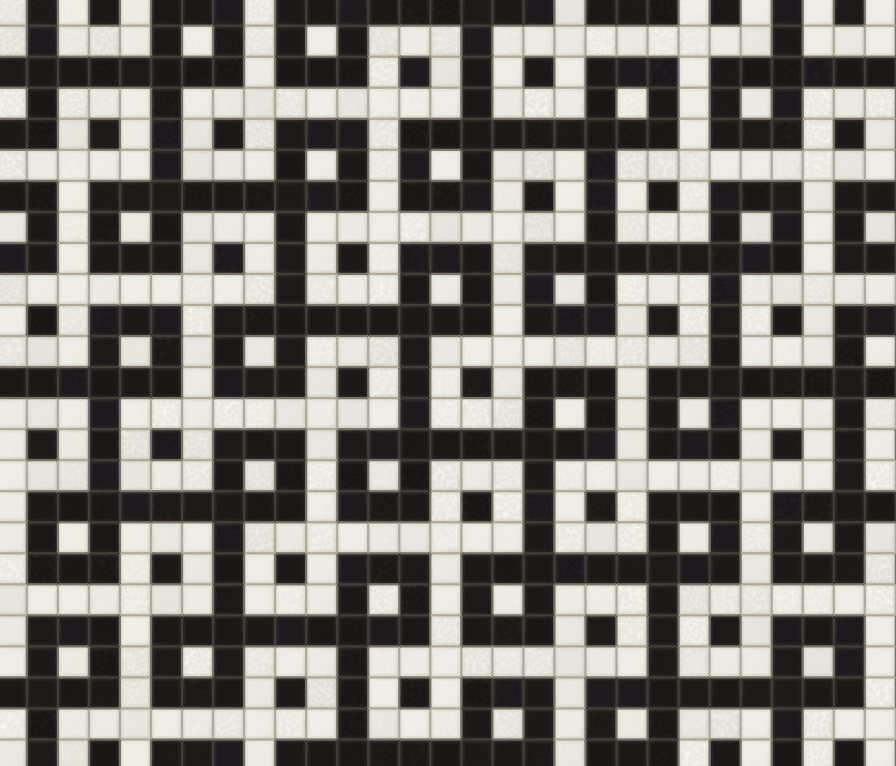
Reproduce this pattern procedurally as a WebGL 2 fragment shader.

```glsl
#version 300 es
precision highp float;
// Black and white mosaic tiles laid as interlocking pinwheel hooks with dots.

uniform vec2 u_resolution;
out vec4 outColor;

const float TILES_ACROSS = 28.87;
const vec2 TILE_OFFSET = vec2(0.135, 0.173);  // part of the first tile cut off, from top left
const int PERIOD = 24;                        // tiles per repeat along a row
const int ROW_PAIR_SHIFT = 14;                // sideways step of each pair of rows
const float GROUT_HALF = 0.036;
const float CORNER = 0.05;
const float BEVEL = 0.13;
const float GRAIN_SCALE = 7.0;

const vec3 LIGHT_FACE = vec3(0.935, 0.935, 0.905);
const vec3 LIGHT_EDGE = vec3(0.85, 0.84, 0.81);
const vec3 DARK_FACE = vec3(0.105, 0.088, 0.088);
const vec3 DARK_EDGE = vec3(0.23, 0.21, 0.195);
const vec3 LIGHT_GROUT = vec3(0.69, 0.66, 0.59);
const vec3 DARK_GROUT = vec3(0.26, 0.24, 0.215);

float hash(vec2 p) {
    vec3 q = fract(vec3(p.xyx) * 0.1031);
    q += dot(q, q.yzx + 33.33);
    return fract((q.x + q.y) * q.z);
}

// Distance to the nearest of one scattered point per cell.
float cellular(vec2 p) {
    vec2 base = floor(p);
    float nearest = 1.5;
    for (int y = -1; y <= 1; y++) {
        for (int x = -1; x <= 1; x++) {
            vec2 c = base + vec2(x, y);
            vec2 point = c + vec2(hash(c), hash(c + 57.0));
            nearest = min(nearest, distance(p, point));
        }
    }
    return nearest;
}

// 1 for a light tile. Marks sit at 1, 3 and 7 tiles either side of a centre;
// they are light on even rows and dark on odd rows.
float lightTile(vec2 cell) {
    ivec2 c = ivec2(cell);
    int odd = c.y & 1;
    int x = c.x + (PERIOD - ROW_PAIR_SHIFT) * (c.y >> 1) - 1 - 7 * odd;
    int d = abs((x + PERIOD / 2 + 10 * PERIOD) % PERIOD - PERIOD / 2);
    bool marked = d == 1 || d == 3 || d == 7;
    return marked != (odd == 1) ? 1.0 : 0.0;
}

float roundedBox(vec2 p, float halfSize, float radius) {
    vec2 q = abs(p) - halfSize + radius;
    return length(max(q, 0.0)) + min(max(q.x, q.y), 0.0) - radius;
}

void main() {
    // Tile coordinates, counted rightwards and downwards.
    float pixel = TILES_ACROSS / u_resolution.x;
    vec2 fromTop = vec2(gl_FragCoord.x, u_resolution.y - gl_FragCoord.y);
    vec2 p = fromTop * pixel + TILE_OFFSET;
    vec2 cell = floor(p);
    vec2 local = p - cell - 0.5;
    float isLight = lightTile(cell);
    float tone = hash(cell + 11.0);
    float rough = smoothstep(0.45, 1.0, hash(cell + 83.0));

    // Face with a soft bevel, heavier on the lower right of light tiles.
    float d = roundedBox(local, 0.5 - GROUT_HALF, CORNER);
    float bevel = smoothstep(-BEVEL, 0.0, d);
    float slope = dot(local, vec2(0.5));
    float lightShade = bevel * (0.6 + 0.6 * slope) + 0.25 * max(slope, 0.0) + 0.4 * tone * tone;
    vec3 lightFace = mix(LIGHT_FACE, LIGHT_EDGE, clamp(lightShade, 0.0, 1.0));
    float darkShade = bevel * (0.4 - 0.4 * slope) + 0.12 * tone;
    vec3 darkFace = mix(DARK_FACE, DARK_EDGE, clamp(darkShade, 0.0, 1.0));
    darkFace += vec3(0.0, -0.004, 0.012) * step(0.8, tone);
    vec3 face = mix(darkFace, lightFace, isLight);

    // Fine grain, stronger on the rougher tiles.
    float grain = cellular(p * GRAIN_SCALE) - 0.45;
    face += grain * mix(0.03, 0.06, isLight) * (0.2 + rough);

    // Grout takes its tone from the two tiles that meet there.
    vec2 side = abs(local.x) > abs(local.y) ? vec2(sign(local.x), 0.0) : vec2(0.0, sign(local.y));
    float share = 0.5 * (isLight + lightTile(cell + side));
    vec3 grout = mix(DARK_GROUT, LIGHT_GROUT, share);

    float soft = max(0.75 * pixel, 0.02);
    outColor = vec4(mix(face, grout, smoothstep(-soft, soft, d)), 1.0);
}
```
